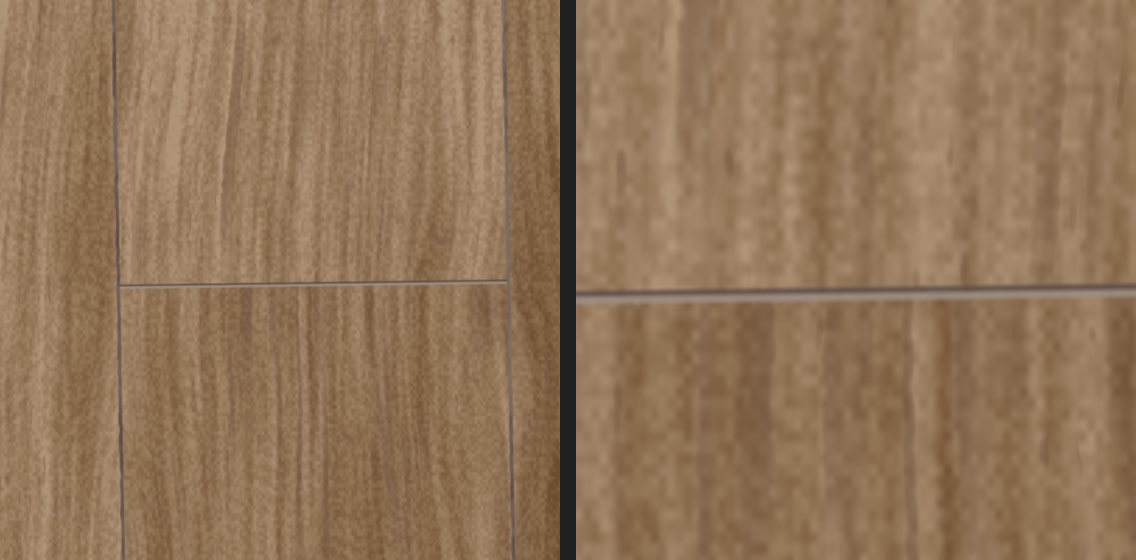
Left, the full canvas; right, a detail of the centre.
Reproduce this texture procedurally as a WebGL 1 fragment shader.

```glsl
precision highp float;
// Oak floor planks in staggered columns, seen slightly askew, with thin grey joints.
// Each plank stretches value noise along its length for grain, bends it around a
// dark heart, then adds dark veins, fine grit, worn joints and one faint scratch.

uniform vec2 u_resolution;

// Layout, in canvas units
const float PLANK_WIDTH = 0.697;
const float PLANK_LENGTH = 1.6;
const vec2 CORNER = vec2(0.220, 0.488);   // where the side and end joints start
const float SIDE_LEAN = 0.0175;
const float END_SLOPE = 0.0131;
const float SIDE_HALF = 0.0031;
const float END_HALF = 0.0040;
const float SOFTNESS = 0.0020;            // least blur of the joint edges

// Colours
const vec3 WOOD_DEEP = vec3(0.450, 0.325, 0.212);
const vec3 WOOD_LIGHT = vec3(0.680, 0.570, 0.455);
const vec3 VEIN = vec3(0.370, 0.265, 0.180);
const vec3 GROUT = vec3(0.475, 0.430, 0.405);
const vec3 GROUT_PALE = vec3(0.610, 0.560, 0.510);
const vec3 GRIME = vec3(0.310, 0.255, 0.240);

// Grain strengths
const float BROAD = 0.34;
const float STREAK = 0.42;
const float FINE = 0.42;
const float GRIT = 0.36;
const float VEINS = 0.34;

// Heart of each plank: centre x, centre y, grain lean, base tone
const vec4 LEFT_HEART = vec4(0.150, 0.62, 0.05, 0.62);
const vec4 UPPER_HEART = vec4(0.765, 0.60, 0.05, 0.64);
const vec4 LOWER_HEART = vec4(0.850, 0.18, -0.06, 0.54);
const vec4 RIGHT_HEART = vec4(0.970, 0.50, -0.03, 0.46);

float hash(vec2 p) {
  return fract(sin(dot(p, vec2(127.1, 311.7))) * 43758.5);
}

float noise(vec2 p) {
  vec2 i = floor(p);
  vec2 f = fract(p);
  f = f * f * (3.0 - 2.0 * f);
  return mix(mix(hash(i), hash(i + vec2(1.0, 0.0)), f.x),
             mix(hash(i + vec2(0.0, 1.0)), hash(i + 1.0), f.x), f.y);
}

float band(float d, float halfWidth, float blur) {
  return 1.0 - smoothstep(halfWidth - blur, halfWidth + blur, abs(d));
}

float segmentDistance(vec2 p, vec2 a, vec2 b) {
  vec2 ab = b - a;
  return length(p - a - ab * clamp(dot(p - a, ab) / dot(ab, ab), 0.0, 1.0));
}

vec4 heartOf(vec2 plank) {
  if (plank.x < 0.0) return LEFT_HEART;
  if (plank.x > 0.0) return RIGHT_HEART;
  return plank.y < 0.0 ? LOWER_HEART : UPPER_HEART;
}

vec3 wood(vec2 p, vec2 plank) {
  vec4 heart = heartOf(plank);
  vec2 seed = 17.0 * plank + 40.0;

  // Grain coordinate: lean, slow waver, ragged fibres, spreading around the heart
  float waver = noise(vec2(p.x * 4.0, p.y * 3.0) + seed) - 0.5;
  float ragged = noise(p * vec2(60.0, 85.0) + seed) - 0.5;
  float d = (p.x - heart.x - heart.z * (p.y - heart.y) - 0.03 * waver) / 0.075;
  float rise = (p.y - heart.y) / 0.24;
  float spread = exp(-d * d - rise * rise);
  float u = p.x - heart.z * p.y + 0.04 * waver - 0.04 * d * spread + 0.003 * ragged;

  float broad = noise(vec2(u * 14.0, p.y * 1.1) + seed);
  float streak = noise(vec2(u * 52.0, p.y * 2.2) + seed * 1.7);
  float fine = noise(vec2(u * 120.0, p.y * 7.0) + seed * 2.3);
  float grit = noise(vec2(p.x * 200.0, p.y * 150.0) + seed);

  float tone = heart.w + BROAD * (broad - 0.5) + STREAK * (streak - 0.5)
             + FINE * (fine - 0.5) + GRIT * (grit - 0.5);
  tone -= 0.17 * exp(-d * d) * (0.55 + 0.45 * exp(-rise * rise));
  tone += 0.10 * (p.y - 0.5) - 0.10 * (p.x - 0.5);   // soft light from upper left
  vec3 color = mix(WOOD_DEEP, WOOD_LIGHT, clamp(tone + 0.03, -0.1, 1.05));

  // Thin dark veins along the grain, gathered in patches
  float patches = smoothstep(0.3, 0.7, noise(vec2(u * 9.0, p.y * 2.5) + seed * 3.7));
  float vein = smoothstep(0.62, 0.95, noise(vec2(u * 85.0, p.y * 3.5) + seed * 3.1));
  float pore = smoothstep(0.84, 0.98, noise(vec2(u * 100.0, p.y * 28.0) + seed * 4.3));
  return mix(color, VEIN, VEINS * max(vein * patches, 0.7 * pore));
}

void main() {
  vec2 p = gl_FragCoord.xy / u_resolution;
  float blur = max(1.0 / min(u_resolution.x, u_resolution.y), SOFTNESS);

  // Plank index and signed distances to the nearest joints
  float across = (p.x - CORNER.x + SIDE_LEAN * p.y) / PLANK_WIDTH;
  float column = floor(across);
  float along = (p.y - CORNER.y - END_SLOPE * (p.x - CORNER.x)) / PLANK_LENGTH
              + 0.5 * mod(column, 2.0);
  float joint = floor(across + 0.5);
  float side = (across - joint) * PLANK_WIDTH;
  float end = (along - floor(along + 0.5)) * PLANK_LENGTH;
  vec3 color = wood(p, vec2(column, floor(along)));

  // Faint broken scratch
  float scratch = band(segmentDistance(p, vec2(0.08, 0.088), vec2(0.21, 0.034)), 0.001, blur);
  color = mix(color, GROUT_PALE, 0.7 * scratch * smoothstep(0.2, 0.7, noise(p * 45.0)));

  // End joint: shadowed upper lip over a pale lower edge
  float lip = smoothstep(-blur, blur, end - 0.0005);
  color = mix(color, mix(GROUT_PALE, GRIME + 0.05, lip), 0.85 * band(end, END_HALF, blur));

  // Side joints: uneven width, grime strongest on the first and near the bottom
  float wear = 0.6 * noise(vec2(joint * 9.0 + 3.0, p.y * 9.0))
             + 0.4 * noise(vec2(joint * 7.0 + 5.0, p.y * 60.0));
  float dirt = smoothstep(0.1, 1.1, wear + 0.35 - 0.3 * p.y - 0.35 * joint);
  float wobble = 0.0018 * (noise(vec2(joint * 5.0, p.y * 60.0)) - 0.5);
  vec3 sideColor = mix(GROUT, GRIME, dirt);
  color = mix(color, sideColor, 0.85 * band(side + wobble, SIDE_HALF + 0.5 * wobble, blur));

  gl_FragColor = vec4(color, 1.0);
}
```
